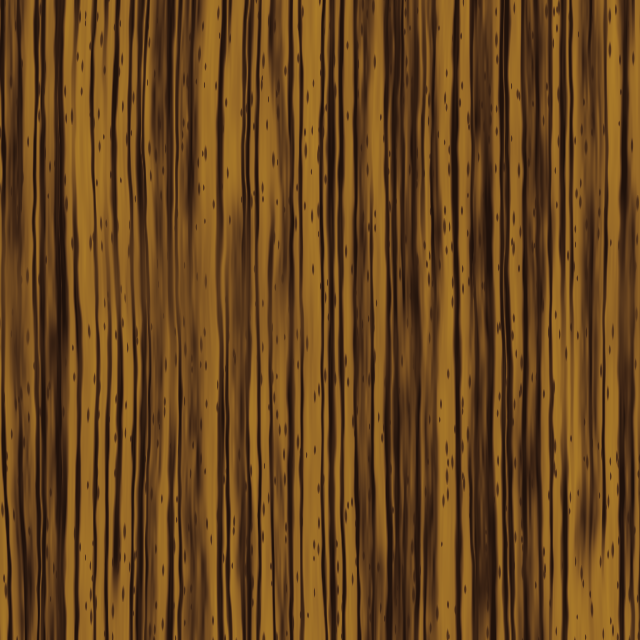
This texture is drawn by a Shadertoy shader. Its source:

```glsl
// Zebrawood veneer: golden wood with dark vertical grain lines, brown bands and short pores.

float hash(vec2 p) {
    vec3 q = fract(p.xyx * 0.1031);
    q += dot(q, q.yzx + 33.33);
    return fract((q.x + q.y) * q.z);
}

float noise(vec2 p) {
    vec2 cell = floor(p);
    vec2 f = fract(p);
    f = f * f * (3.0 - 2.0 * f);
    float low = mix(hash(cell), hash(cell + vec2(1, 0)), f.x);
    float high = mix(hash(cell + vec2(0, 1)), hash(cell + vec2(1, 1)), f.x);
    return mix(low, high, f.y);
}

// Long vertical fibres, two octaves
float fibres(vec2 p, vec2 frequency) {
    return 0.6 * noise(p * frequency) + 0.4 * noise(p * frequency * 2.1 + 37.0);
}

// Coverage of irregular vertical stripes; thin and wide are half widths
float stripes(vec2 p, float count, float presence, float thin, float wide, float soft, float seed) {
    float column = floor(p.x * count);
    float coverage = 0.0;
    for (int i = -1; i <= 1; i++) {
        float id = column + float(i) + seed;
        float density = presence + 0.4 * (noise(vec2(id * 0.3, seed)) - 0.5);
        float present = step(hash(vec2(id, 3.0)), density);
        float jitter = 0.7 * (hash(vec2(id, 11.0)) - 0.5);
        float wander = 0.3 * (noise(vec2(id, p.y * 3.0 + 50.0)) - 0.5);
        float centre = (id - seed + 0.5 + jitter + wander) / count;
        float size = hash(vec2(id, 23.0));
        float halfWidth = mix(thin, wide, size * size);
        halfWidth *= mix(0.65, 1.35, noise(vec2(id, p.y * 6.0 + 90.0)));
        float fade = smoothstep(0.05, 0.3, noise(vec2(id, p.y * 2.5 + 130.0)));
        float edge = 1.0 - smoothstep(halfWidth * 0.4, halfWidth + soft, abs(p.x - centre));
        coverage = max(coverage, present * fade * edge);
    }
    return coverage;
}

// Short tapered dashes, one at most in each cell of a staggered grid
float pores(vec2 p, vec2 grid, float presence, vec2 radius) {
    float column = floor(p.x * grid.x);
    p.y += hash(vec2(column, 71.0));
    vec2 cell = vec2(column, floor(p.y * grid.y));
    vec2 jitter = vec2(hash(cell + 5.0), hash(cell + 17.0)) - 0.5;
    vec2 centre = (cell + 0.5 + 0.4 * jitter) / grid;
    float size = mix(0.6, 1.1, hash(cell + 29.0));
    float d = length((p - centre) / (radius * size));
    return step(hash(cell + 41.0), presence) * (1.0 - smoothstep(0.35, 1.1, d));
}

// Wood colour from pale gold (0) to near black (1)
vec3 woodColour(float darkness) {
    const vec3 tones[6] = vec3[6](
        vec3(0.67, 0.485, 0.16), vec3(0.58, 0.40, 0.15), vec3(0.47, 0.31, 0.13),
        vec3(0.36, 0.23, 0.11), vec3(0.25, 0.15, 0.08), vec3(0.12, 0.065, 0.04));
    float t = clamp(darkness, 0.0, 1.0) * 5.0;
    int index = min(int(t), 4);
    return mix(tones[index], tones[index + 1], t - float(index));
}

void mainImage(out vec4 fragColor, in vec2 fragCoord) {
    vec2 uv = fragCoord / iResolution.xy;

    // Gentle bends and ragged fibre edges
    vec2 p = uv;
    p.x += 0.012 * (noise(uv * vec2(6.0, 2.5)) - 0.5);
    p.x += 0.004 * (noise(uv * vec2(30.0, 9.0) + 60.0) - 0.5);
    vec2 ragged = p;
    ragged.x += 0.0028 * (noise(p * vec2(160.0, 26.0)) - 0.5);

    float fine = fibres(p, vec2(170.0, 8.0));
    float broad = noise(p * vec2(28.0, 2.0) + 15.0);

    // Golden ground
    float darkness = -0.04 + 0.22 * fine + 0.12 * broad;

    // Streaked brown bands
    float band = stripes(ragged, 15.0, 0.55, 0.008, 0.028, 0.005, 200.0);
    float streak = fibres(p + 3.0, vec2(150.0, 11.0));
    darkness = mix(darkness, 0.62 + 0.9 * (streak - 0.5), band * 0.95);

    // Dark grain lines
    float line = stripes(ragged, 62.0, 0.75, 0.0018, 0.0062, 0.0026, 400.0);
    darkness = mix(darkness, 0.76 + 0.36 * fine, line);

    // Pores
    float pore = pores(p, vec2(115.0, 24.0), 0.2, vec2(0.0026, 0.014));
    pore = max(pore, pores(p + 0.37, vec2(90.0, 36.0), 0.13, vec2(0.0023, 0.009)));
    darkness = mix(darkness, max(darkness, 0.85), pore * 0.8);

    // Hazy patches across the middle
    float haze = smoothstep(0.2, 0.0, abs(uv.y - 0.54));
    haze *= smoothstep(0.45, 0.8, noise(uv * vec2(11.0, 5.0) + 80.0));
    darkness = mix(darkness, 0.42 + 0.3 * (fine - 0.5), haze * 0.5);

    fragColor = vec4(woodColour(darkness), 1.0);
}
```
